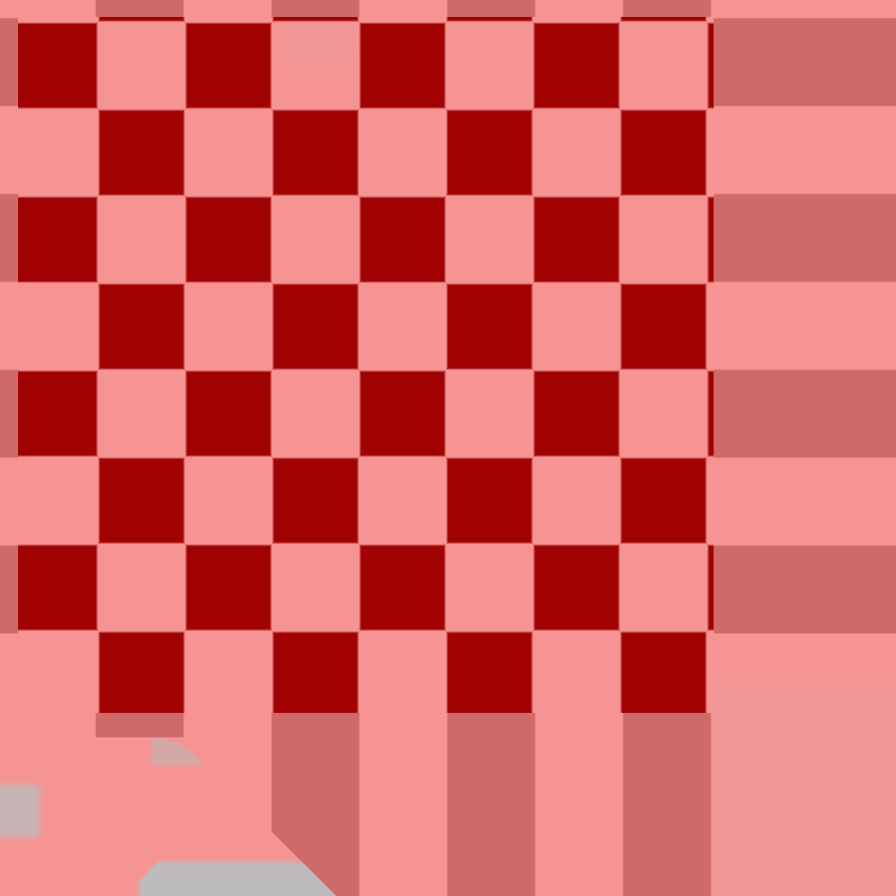
Give the GLSL for this pattern, as a WebGL 2 fragment shader.

```glsl
#version 300 es
precision highp float;
// A square checkerboard of dark red on pink, clipped to a panel, whose cells
// continue beyond the panel as muted bands; the lower left corner is cleared
// and carries a few soft grey patches. Built from soft boxes and cell parity.

uniform vec2 u_resolution;
out vec4 fragColor;

const vec3 PINK  = vec3(0.965, 0.580, 0.580);
const vec3 RED   = vec3(0.627, 0.008, 0.008);
const vec3 MUTED = vec3(0.816, 0.416, 0.416);
const vec3 HAZE  = vec3(0.937, 0.596, 0.588);
const vec3 ASH   = vec3(0.780, 0.710, 0.710);
const vec3 GREY  = vec3(0.740, 0.735, 0.735);
const vec3 BLUSH = vec3(0.830, 0.660, 0.650);

const vec2 PANEL_MIN = vec2(0.0202, 0.2044);
const vec2 PANEL_MAX = vec2(0.7965, 0.9812);
const float EDGE = 0.0012;

// 1 where d is negative, fading to 0 across the given half width
float inside(float d, float soft) {
    return 1.0 - smoothstep(-soft, soft, d);
}

// Coverage along one axis of the span from lo to hi
float span(float x, float lo, float hi, float soft) {
    return inside(lo - x, soft) * inside(x - hi, soft);
}

float softBox(vec2 p, vec2 lo, vec2 hi, float soft) {
    return span(p.x, lo.x, hi.x, soft) * span(p.y, lo.y, hi.y, soft);
}

// Alternating bands: the first of each pair of steps is filled
float bands(float x, float origin, float step_, float soft) {
    float t = mod(x - origin + 0.5 * step_, 2.0 * step_);
    return span(t, 0.5 * step_, 1.5 * step_, soft);
}

// Odd cells of a grid, each a box slightly smaller than its cell
float checker(vec2 p, vec2 origin, float size, float gap, float soft) {
    vec2 grid = (p - origin) / size;
    vec2 cell = floor(grid);
    vec2 fromCentre = abs(grid - cell - 0.5) * size;
    float d = max(fromCentre.x, fromCentre.y) - (0.5 * size - gap);
    return mod(cell.x + cell.y, 2.0) * inside(d, soft);
}

// Cleared corner: below a ceiling, left of a wall that turns diagonal
float clearedCorner(vec2 p, float ceiling_, vec2 bend, float soft) {
    vec2 q = p - bend;
    return inside(max(p.y - ceiling_, q.x - max(0.0, -q.y)), soft);
}

void main() {
    vec2 p = gl_FragCoord.xy / u_resolution;
    vec3 color = PINK;

    // Faint discolouration of the ground
    color = mix(color, HAZE, softBox(p, vec2(0.792, -0.1), vec2(1.1, 0.235), 0.025)
                             * inside(0.792 - p.x, EDGE));
    color = mix(color, HAZE, softBox(p, vec2(0.32, 0.93), vec2(0.39, 0.98), 0.018));

    // Muted bands beside, above and below the panel
    float columns = bands(p.x, 0.1068, 0.0981, EDGE)
                  * span(p.x, PANEL_MIN.x, PANEL_MAX.x, EDGE);
    float rows = bands(p.y, 0.2930, 0.0981, EDGE)
               * span(p.y, PANEL_MIN.y, PANEL_MAX.y, EDGE);
    float panel = softBox(p, PANEL_MIN, PANEL_MAX, 0.0006);
    float beside = 1.0 - span(p.x, PANEL_MIN.x, PANEL_MAX.x, 0.0006);
    float beyond = 1.0 - span(p.y, PANEL_MIN.y, PANEL_MAX.y, 0.0006);
    color = mix(color, MUTED, max(columns * beyond, rows * beside));

    // Checkerboard
    float squares = checker(p, vec2(0.1094, 0.2956), 0.0971, 0.0012, 0.0019);
    color = mix(color, RED, squares * panel);

    // Cleared corner and its grey patches
    float corner = clearedCorner(p, 0.177, vec2(0.302, 0.073), 0.0008);
    color = mix(color, PINK, corner);

    float block = softBox(p, vec2(-0.1, 0.066), vec2(0.044, 0.124), 0.006);
    color = mix(color, ASH, block * corner);

    float slantedSide = 0.155 + 0.9 * max(0.0, p.y - 0.016);
    float slab = inside(slantedSide - p.x, 0.004) * inside(p.y - 0.038, 0.005);
    color = mix(color, GREY, slab * corner);

    float arc = inside(length(p - vec2(0.169, 0.108)) - 0.069, EDGE);
    float wedge = softBox(p, vec2(0.169, 0.146), vec2(0.24, 0.2), 0.003) * arc;
    color = mix(color, BLUSH, wedge * corner);

    fragColor = vec4(color, 1.0);
}
```
